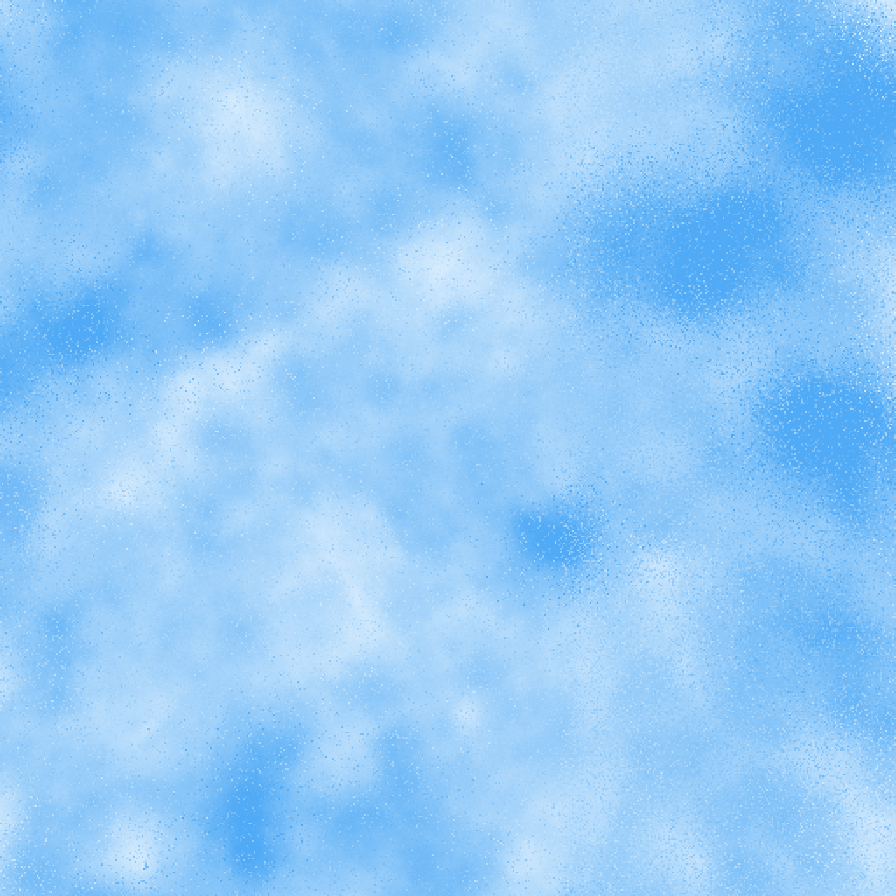
Give the GLSL for this texture, as a Shadertoy shader.

```glsl
// Soft blue sky of mottled white cloud, dusted with fine scattered grain.

const vec3 DEEP_BLUE = vec3(0.30, 0.66, 0.96);
const vec3 CLOUD_WHITE = vec3(1.0);
const float CLOUD_SCALE = 5.3;      // cloud cells across the canvas
const int CLOUD_LAYERS = 5;
const float LAYER_GAIN = 0.5;
const float CLOUD_LEVEL = 0.435;    // mean whiteness
const float CLOUD_CONTRAST = 0.39;
const float BLOB_RIM = 2.0;         // opposite-signed rim keeps blobs apart
const float WISP_SCALE = 11.0;
const float WISP_STRENGTH = 0.12;
const float WARP_AMOUNT = 0.012;
const float GRAIN_CELLS = 512.0;    // grains across the canvas
const float GRAIN_REACH = 0.09;     // farthest a grain is scattered
const float SPARSE_FALLOFF = 14.0;  // high power: few grains move far
const float DENSE_FALLOFF = 3.8;
const float GRAIN_TINT = 0.04;
const float DUSTY_EDGE = 0.625;     // grain is dense right of this line
const float TAU = 6.2831853;

vec3 hash3(vec2 p) {
    vec3 q = fract(p.xyx * vec3(0.1031, 0.1030, 0.0973));
    q += dot(q, q.yxz + 33.33);
    return fract((q.xxy + q.yzz) * q.zyx);
}

// Cellular noise: one signed soft blob per cell, centred on zero.
float blobNoise(vec2 p) {
    vec2 cell = floor(p);
    float sum = 0.0;
    for (int y = -1; y <= 1; y++) {
        for (int x = -1; x <= 1; x++) {
            vec2 id = cell + vec2(x, y);
            vec3 h = hash3(id + 71.0);
            vec2 d = id + h.xy - p;
            float d2 = dot(d, d);
            float falloff = max(0.0, 1.0 - d2);
            sum += (2.0 * h.z - 1.0) * falloff * falloff * (1.0 - BLOB_RIM * d2);
        }
    }
    return sum;
}

float layeredBlobs(vec2 p) {
    mat2 turn = mat2(0.8, 0.6, -0.6, 0.8);
    float sum = 0.0, gain = 1.0;
    for (int i = 0; i < CLOUD_LAYERS; i++) {
        sum += gain * blobNoise(p);
        p = turn * p * 2.0 + 17.3;
        gain *= LAYER_GAIN;
    }
    return sum;
}

// Whiteness of the sky: broad clouds plus thin bright wisps.
float cloudCover(vec2 p) {
    p += WARP_AMOUNT * sin(p.yx * vec2(13.0, 11.0) + vec2(0.7, 2.1));
    float clouds = layeredBlobs(p * CLOUD_SCALE);
    float wisps = 0.25 - abs(blobNoise(p * WISP_SCALE + 40.0));
    return CLOUD_LEVEL + CLOUD_CONTRAST * clouds + WISP_STRENGTH * wisps;
}

// Share of loose grain: dense at the right, drifting in from the left edge.
float dustiness(vec2 uv) {
    float right = smoothstep(DUSTY_EDGE - 0.012, DUSTY_EDGE + 0.012, uv.x);
    float left = 0.7 * smoothstep(0.2, 0.0, uv.x + 0.04 * sin(9.0 * uv.y));
    return max(right, left);
}

void mainImage(out vec4 fragColor, in vec2 fragCoord) {
    vec2 uv = fragCoord / iResolution.xy;

    // Each grain borrows its tone from a randomly scattered spot.
    vec3 grain = hash3(floor(uv * GRAIN_CELLS) + 5.0);
    float falloff = mix(SPARSE_FALLOFF, DENSE_FALLOFF, dustiness(uv));
    float angle = TAU * grain.x;
    vec2 scatter = GRAIN_REACH * pow(grain.y, falloff) * vec2(cos(angle), sin(angle));

    float white = cloudCover(uv + scatter) + GRAIN_TINT * (grain.z - 0.5);
    fragColor = vec4(mix(DEEP_BLUE, CLOUD_WHITE, clamp(white, 0.02, 0.98)), 1.0);
}
```
